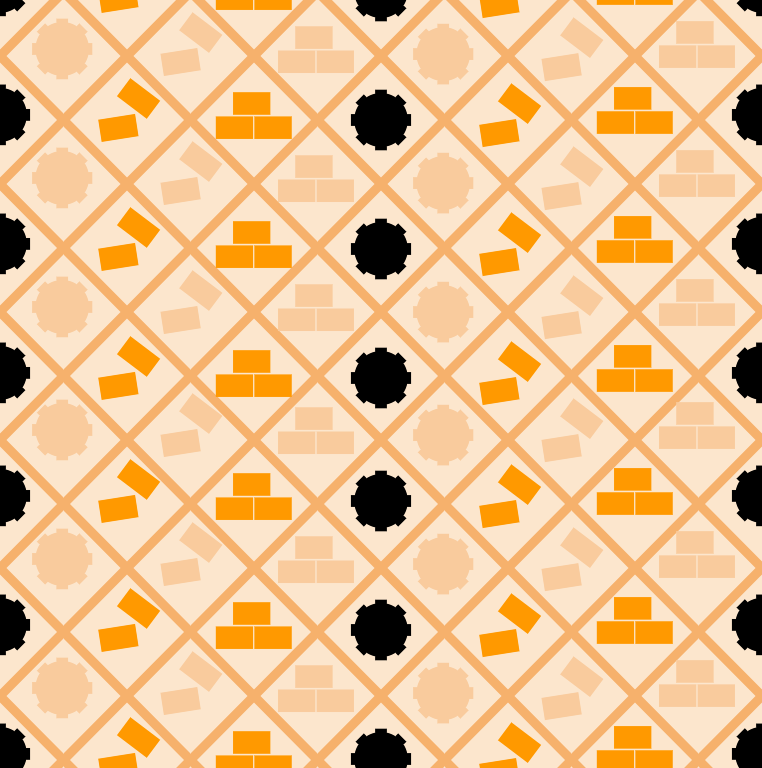
A Shadertoy shader for this pattern:

```glsl
// Diagonal lattice whose diamonds hold cogs, tumbling bricks and brick stacks, bright and pale.
#define CELLS 6.0
#define LINE_HALF 0.036
#define BRICK vec2(0.147, 0.088)
#define COG_RADIUS 0.211
#define TOOTH vec2(0.237, 0.046)
#define ROW_DRIFT 0.0078
#define COLUMN_STEP 0.04
#define CREAM vec3(0.988, 0.902, 0.804)
#define LINE_COLOR vec3(0.965, 0.695, 0.425)
#define PALE vec3(0.976, 0.796, 0.616)
#define ORANGE vec3(1.0, 0.6, 0.0)
#define BLACK vec3(0.0)

float box(vec2 p, vec2 halfSize) {
    vec2 d = abs(p) - halfSize;
    return length(max(d, 0.0)) + min(max(d.x, d.y), 0.0);
}

// Coordinates of p in a frame tilted by angle a
vec2 turn(vec2 p, float a) {
    float c = cos(a), s = sin(a);
    return vec2(c * p.x + s * p.y, c * p.y - s * p.x);
}

// Disc with eight square teeth, folded into one sector
float cog(vec2 p) {
    const float SECTOR = 0.78539816;
    float a = floor(atan(p.y, p.x) / SECTOR + 0.5) * SECTOR;
    return min(length(p) - COG_RADIUS, box(turn(p, a), TOOTH));
}

float tumblingBricks(vec2 p) {
    float upper = box(turn(p - vec2(0.091, 0.168), -0.645), BRICK);
    float lower = box(turn(p - vec2(-0.068, -0.062), 0.155), BRICK);
    return min(upper, lower);
}

float brickStack(vec2 p) {
    float base = box(vec2(abs(p.x + 0.002) - 0.152, p.y + 0.06), BRICK);
    return min(base, box(p - vec2(-0.018, 0.129), BRICK));
}

// Small misregistration of the icons, wrapping after CELLS rows and columns
float iconDrift(vec2 id) {
    float row = mod(id.y + 3.0, CELLS) - 2.0;
    float column = floor((mod(id.x + 1.0, CELLS) + 1.0) / 3.0) - 1.0;
    return row * ROW_DRIFT - column * COLUMN_STEP;
}

float coverage(float d, float pixel) {
    return 1.0 - smoothstep(-0.6 * pixel, 0.6 * pixel, d);
}

void mainImage(out vec4 fragColor, in vec2 fragCoord) {
    vec2 p = fragCoord / iResolution.xy * CELLS - vec2(0.0, 0.0625);
    float pixel = CELLS / min(iResolution.x, iResolution.y);

    // Crossing diagonals
    vec2 diagonal = abs(fract(vec2(p.x + p.y, p.x - p.y)) - 0.5) * 0.70710678;
    float line = min(diagonal.x, diagonal.y) - LINE_HALF;
    vec3 color = mix(CREAM, LINE_COLOR, coverage(line, pixel));

    // Two interleaved icon grids: pale first, then bright
    for (int layer = 0; layer < 2; layer++) {
        bool bright = layer == 1;
        vec2 q = bright ? p : p - vec2(0.49, 0.515);
        vec2 id = floor(q + 0.5);
        q -= id;
        q.y -= iconDrift(id);
        float kind = mod(id.x, 3.0);
        float d = kind < 0.5 ? cog(q) : kind < 1.5 ? tumblingBricks(q) : brickStack(q);
        vec3 ink = !bright ? PALE : kind < 0.5 ? BLACK : ORANGE;
        color = mix(color, ink, coverage(d, pixel));
    }
    fragColor = vec4(color, 1.0);
}
```
